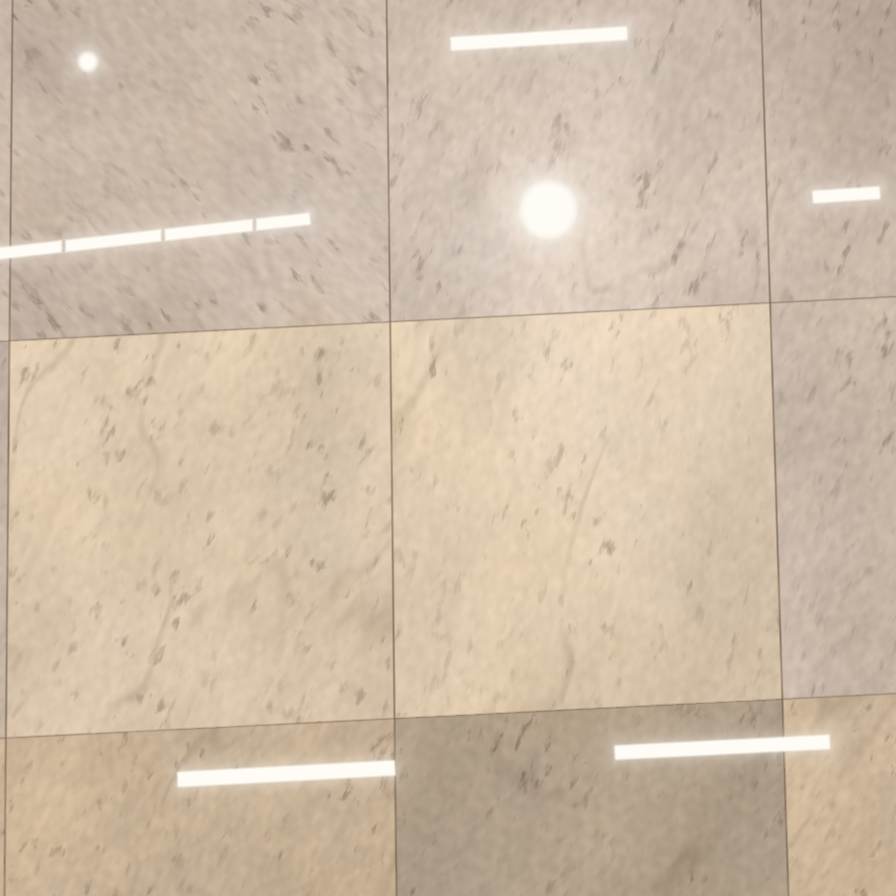
Write a WebGL 2 fragment shader that draws this texture.

```glsl
#version 300 es
precision highp float;

uniform vec2 u_resolution;
out vec4 fragColor;

const vec3 CREAM = vec3(0.855, 0.775, 0.672);
const vec3 ROSE_GREY = vec3(0.782, 0.715, 0.655);
const vec3 SAND = vec3(0.785, 0.700, 0.595);
const vec3 TAUPE = vec3(0.700, 0.630, 0.545);
const vec3 JOINT = vec3(0.47, 0.39, 0.32);
const vec3 LAMP = vec3(1.0, 0.99, 0.96);

float hash(vec2 p) {
    return fract(sin(dot(p, vec2(127.1, 311.7))) * 43758.5453);
}

float noise(vec2 p) {
    vec2 i = floor(p), f = fract(p);
    f = f * f * (3.0 - 2.0 * f);
    return mix(mix(hash(i), hash(i + vec2(1, 0)), f.x),
               mix(hash(i + vec2(0, 1)), hash(i + vec2(1, 1)), f.x), f.y);
}

float fbm(vec2 p) {
    float sum = 0.0, amp = 0.5;
    for (int i = 0; i < 4; i++) {
        sum += amp * noise(p);
        p = mat2(1.6, 1.2, -1.2, 1.6) * p + 7.3;
        amp *= 0.5;
    }
    return sum / 0.9375;
}

vec2 rotate(vec2 p, float angle) {
    float c = cos(angle), s = sin(angle);
    return vec2(c * p.x + s * p.y, c * p.y - s * p.x);
}

// Slab grid in gentle perspective: whole part is the slab, fraction the place in it
vec2 slabGrid(vec2 uv) {
    float column = (uv.x - mix(0.005, 0.014, uv.y)) / mix(0.4375, 0.4175, uv.y);
    float row = (uv.y - 0.176 - 0.05 * uv.x) / 0.443;
    return vec2(column, row);
}

vec3 slabColor(vec2 id) {
    bool inner = id.x > -0.5 && id.x < 1.5;
    if (id.y > 0.5) return ROSE_GREY;
    if (id.y > -0.5) return inner ? CREAM : ROSE_GREY;
    return id.x > 0.5 && inner ? TAUPE : SAND;
}

// Clouds, slanted flecks, fine grain and thin veins
vec3 granite(vec3 base, vec2 uv, vec2 id) {
    vec2 shift = 19.0 * vec2(hash(id), hash(id + 5.7));
    float slant = id.y > 0.5 && id.x < 0.5 ? 0.75 : -0.5 + 0.25 * hash(id + 2.3);
    vec2 p = rotate(uv, slant) + shift;
    float cloud = fbm(p * vec2(9.0, 5.0));
    float patches = smoothstep(0.35, 0.7, fbm(p * vec2(16.0, 9.0) + 31.0));
    float fleck = smoothstep(0.60, 0.85, fbm(p * vec2(95.0, 42.0)));
    float grain = noise(p * vec2(210.0, 120.0)) + noise(p * vec2(120.0, 75.0)) - 1.0;
    float ridge = abs(fbm(p * vec2(6.0, 2.2) + 11.0) - 0.5);
    float vein = (1.0 - smoothstep(0.0, 0.025, ridge)) * patches;
    float speckle = id.y == 0.0 && base == CREAM ? 0.75 : 1.0;

    vec3 color = base * (1.0 + 0.16 * (cloud - 0.5) + 0.055 * speckle * grain);
    color += vec3(0.02, 0.0, -0.03) * (fbm(uv * 7.0 + shift) - 0.5);
    color *= 1.0 - vec3(0.20, 0.22, 0.23) * fleck * (0.35 + 0.65 * patches);
    return color * (1.0 - vec3(0.07, 0.08, 0.09) * vein);
}

float coverage(float dist, float blur) {
    return 1.0 - smoothstep(-blur, blur, dist);
}

// Distance to a flat-ended bar between two points
float barDistance(vec2 p, vec2 a, vec2 b, float halfWidth) {
    vec2 axis = b - a;
    vec2 q = rotate(p - 0.5 * (a + b), atan(axis.y, axis.x));
    vec2 d = abs(q) - vec2(0.5 * length(axis), halfWidth) + 0.002;
    return length(max(d, 0.0)) + min(max(d.x, d.y), 0.0) - 0.002;
}

vec3 addLamp(vec3 color, float dist, float halo, float strength, float blur) {
    color = mix(color, LAMP, strength * exp(-max(dist, 0.0) / halo));
    return mix(color, LAMP, coverage(dist, blur));
}

void main() {
    vec2 uv = gl_FragCoord.xy / u_resolution;
    float pixel = 1.0 / min(u_resolution.x, u_resolution.y);
    float blur = max(pixel, 0.002);

    // Slabs
    vec2 grid = slabGrid(uv);
    vec2 id = floor(grid);
    vec3 color = granite(slabColor(id), uv, id);

    // Broad sheen and shaded upper right corner
    color += vec3(0.075, 0.08, 0.085) * exp(-14.0 * dot(uv - vec2(0.61, 0.77), uv - vec2(0.61, 0.77)));
    color *= 1.0 - 0.08 * smoothstep(0.35, 0.0, length(uv - vec2(0.93, 1.0)));

    // Joints, stronger upright than across
    vec2 edge = abs(fract(grid + 0.5) - 0.5) * vec2(0.428, 0.443);
    float wear = 0.65 + 0.35 * noise(uv * 24.0);
    color = mix(color, JOINT, 0.80 * wear * coverage(edge.x - 0.0011, max(pixel, 0.0012)));
    color = mix(color, JOINT, 0.50 * wear * coverage(edge.y - 0.0010, max(pixel, 0.0012)));

    // Reflected strip lamps, the long one broken by narrow gaps
    float strip = barDistance(uv, vec2(-0.02, 0.715), vec2(0.346, 0.756), 0.0065);
    float gap = min(abs(uv.x - 0.071), min(abs(uv.x - 0.182), abs(uv.x - 0.284)));
    strip = max(strip, 0.0022 - gap);
    strip = min(strip, barDistance(uv, vec2(0.503, 0.951), vec2(0.700, 0.963), 0.0075));
    strip = min(strip, barDistance(uv, vec2(0.907, 0.780), vec2(0.982, 0.785), 0.0070));
    strip = min(strip, barDistance(uv, vec2(0.198, 0.130), vec2(0.441, 0.143), 0.0085));
    strip = min(strip, barDistance(uv, vec2(0.686, 0.160), vec2(0.926, 0.172), 0.0080));
    color = addLamp(color, strip, 0.008, 0.35, blur);

    // Reflected round lamps
    color = addLamp(color, length(uv - vec2(0.612, 0.766)) - 0.030, 0.016, 0.70, 0.006);
    color = addLamp(color, length(uv - vec2(0.098, 0.931)) - 0.010, 0.009, 0.55, 0.004);

    fragColor = vec4(clamp(color, 0.0, 1.0), 1.0);
}
```
